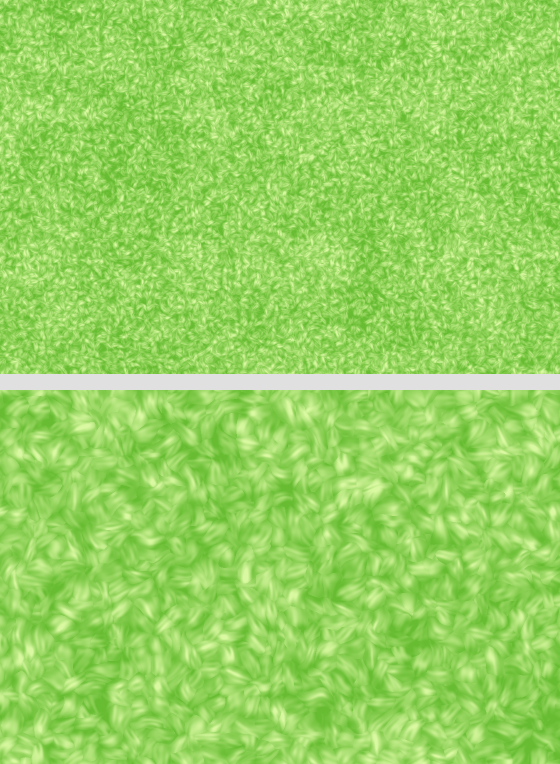
Top: the whole. Bottom: its middle third, enlarged.
This texture is drawn by a Shadertoy shader. Its source:

```glsl
// Soft green pile carpet: a jittered grid of small leaning tufts, the tallest
// one on top at each point. Strands, clumps and broad patches vary its tone,
// which then sets a colour from deep green to pale yellow green.

const float TUFTS_PER_HEIGHT = 66.0;
const vec3 MEAN_GREEN = vec3(0.600, 0.842, 0.386);
const vec3 TONE_STEP = vec3(0.086, 0.045, 0.084);

float hash(vec2 p) {
    vec3 q = fract(p.xyx * vec3(0.1031, 0.1030, 0.0973));
    q += dot(q, q.yzx + 33.33);
    return fract((q.x + q.y) * q.z);
}

float valueNoise(vec2 p) {
    vec2 cell = floor(p);
    vec2 f = fract(p);
    f = f * f * (3.0 - 2.0 * f);
    float low = mix(hash(cell), hash(cell + vec2(1.0, 0.0)), f.x);
    float high = mix(hash(cell + vec2(0.0, 1.0)), hash(cell + 1.0), f.x);
    return mix(low, high, f.y);
}

vec2 rotate(vec2 p, float angle) {
    float c = cos(angle), s = sin(angle);
    return vec2(c * p.x + s * p.y, c * p.y - s * p.x);
}

// Returns the height of the top tuft (x) and its strand shade (y).
vec2 pile(vec2 p, float lean, float spread) {
    vec2 base = floor(p);
    float top = 0.0;
    vec2 topLocal = vec2(0.0);
    float topSeed = 0.0;
    for (int j = -1; j <= 1; j++) {
        for (int i = -1; i <= 1; i++) {
            vec2 cell = base + vec2(i, j);
            vec2 centre = cell + vec2(hash(cell + 11.3), hash(cell + 47.7));
            float seed = hash(cell + 83.1);
            vec2 local = rotate(p - centre, lean + spread * (seed - 0.5));
            vec2 q = local * vec2(1.35, 2.2);
            float height = mix(0.45, 1.0, hash(cell + 129.5)) * exp(-dot(q, q));
            if (height > top) {
                top = height;
                topLocal = local;
                topSeed = seed;
            }
        }
    }
    float strand = valueNoise(topLocal * vec2(1.8, 5.5) + 60.0 * topSeed + 20.0);
    return vec2(top, strand);
}

// Tone in standard deviations around the mean colour.
float carpetTone(vec2 uv) {
    vec2 p = uv * TUFTS_PER_HEIGHT + 7.0;
    vec2 bend = vec2(valueNoise(p * 0.9 + 31.0), valueNoise(p * 0.9 + 73.0)) - 0.5;
    vec2 tuft = pile(p + 0.5 * bend, 0.9, 3.0);
    float tone = 3.8 * (tuft.x - 0.48);
    tone += 2.5 * (tuft.y - 0.5) * (0.5 + tuft.x);
    tone += 1.7 * (valueNoise(p * 2.3 + 15.0) - 0.5);
    tone += 1.4 * (valueNoise(p * 0.42 + 91.0) - 0.5);
    tone += 0.8 * (valueNoise(uv * 7.0 + 5.0) - 0.5);
    return clamp(tone, -2.3, 2.9);
}

void mainImage(out vec4 fragColor, in vec2 fragCoord) {
    // Average a 2 x 2 grid of samples to smooth tuft edges.
    float tone = 0.0;
    for (int j = 0; j < 2; j++) {
        for (int i = 0; i < 2; i++) {
            vec2 offset = 0.5 * vec2(i, j) - 0.25;
            tone += 0.25 * carpetTone((fragCoord + offset) / iResolution.y);
        }
    }
    fragColor = vec4(MEAN_GREEN + TONE_STEP * tone, 1.0);
}
```
